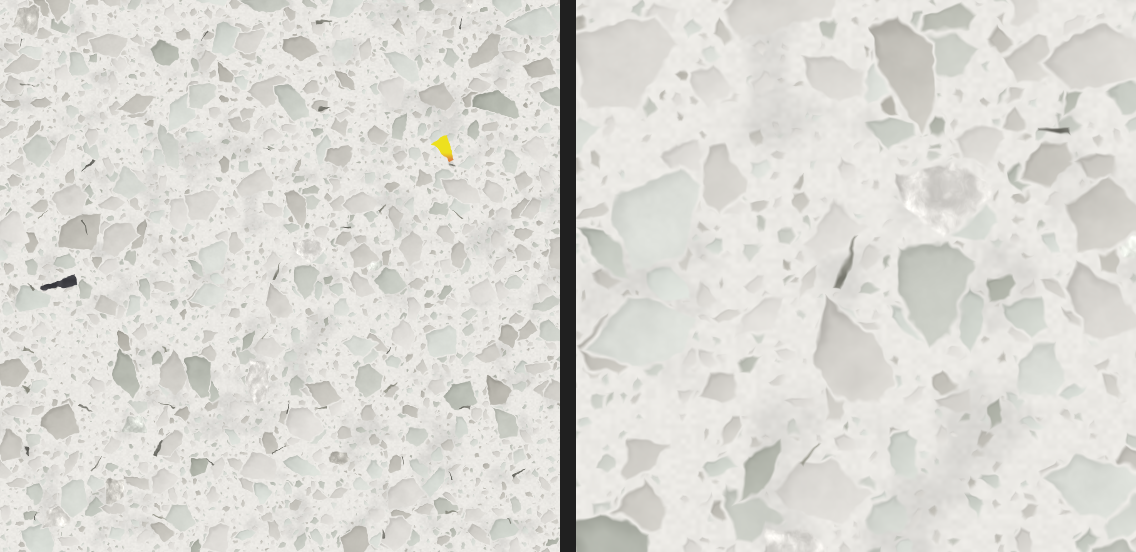
Left: the whole. Right: its middle third, enlarged.
This texture is drawn by a WebGL 2 fragment shader. Its source:

```glsl
#version 300 es
precision highp float;

uniform vec2 u_resolution;
out vec4 fragColor;

const float TAU = 6.2831853;

float hash(vec2 p) {
    return fract(sin(dot(p, vec2(127.1, 311.7))) * 43758.5453);
}

vec2 hash2(vec2 p) {
    return vec2(hash(p), hash(p + 17.3));
}

float noise(vec2 p) {
    vec2 i = floor(p), f = fract(p);
    f = f * f * (3.0 - 2.0 * f);
    vec2 e = vec2(0.0, 1.0);
    return mix(mix(hash(i), hash(i + e.yx), f.x),
               mix(hash(i + e.xy), hash(i + e.yy), f.x), f.y);
}

float fbm(vec2 p) {
    float sum = 0.0, amp = 0.5;
    for (int i = 0; i < 4; i++) {
        sum += amp * noise(p);
        p = p * 2.03 + 11.7;
        amp *= 0.5;
    }
    return sum / 0.9375;
}

vec2 rotate(vec2 p, float a) {
    float c = cos(a), s = sin(a);
    return vec2(c * p.x + s * p.y, c * p.y - s * p.x);
}

// Irregular convex fragment bounded by six random half planes
float fragmentShape(vec2 q, float radius, vec2 seed) {
    float d = -radius;
    for (int i = 0; i < 6; i++) {
        vec2 h = hash2(seed + float(i) * 3.71);
        float a = (float(i) + 0.8 * h.x) * TAU / 6.0;
        d = max(d, dot(q, vec2(cos(a), sin(a))) - radius * mix(0.5, 1.0, h.y));
    }
    return d;
}

float cover(float d, float softness) {
    return 1.0 - smoothstep(-softness, softness, d);
}

// Translucent stone: random tone, cloudy body, one shadowed rim
vec3 chipColor(vec2 p, vec2 q, float d, float radius, vec2 seed) {
    float tone = pow(hash(seed + 5.1), 1.9);
    vec3 c = mix(vec3(0.872, 0.862, 0.845), vec3(0.70, 0.69, 0.655), tone);
    c = mix(c, c * vec3(0.965, 1.0, 0.99), step(0.6, hash(seed + 8.3)));
    float side = dot(q / radius, normalize(vec2(-0.6, 0.8)));
    float rim = smoothstep(-0.3 * radius, 0.0, d);
    c -= 0.035 * side + 0.075 * rim * smoothstep(-0.1, 0.7, side);
    c += 0.07 * (fbm(p * 55.0 + seed) - 0.5);
    float glassy = step(0.93, hash(seed + 2.9)) * step(0.018, radius);
    return c + glassy * 0.5 * (pow(fbm(p * vec2(130.0, 90.0)), 2.0) - 0.22);
}

// Scattered fragments, each set in a thin margin of binder
vec3 chipLayer(vec3 col, vec3 binder, vec2 p, float cell, vec2 radii, float density, float seed) {
    vec2 base = floor(p / cell);
    for (int j = -1; j <= 1; j++)
    for (int i = -1; i <= 1; i++) {
        vec2 id = base + vec2(i, j);
        vec2 key = id + seed;
        if (hash(key + 31.7) > density) continue;
        vec2 centre = (id + 0.5 + 0.7 * (hash2(key) - 0.5)) * cell;
        float radius = mix(radii.x, radii.y, hash(key + 4.4));
        float stretch = mix(0.8, 1.45, hash(key + 6.2));
        vec2 q = rotate(p - centre, TAU * hash(key + 9.6));
        float d = fragmentShape(q * vec2(1.0 / stretch, stretch), radius, key);
        vec3 stone = chipColor(p, p - centre, d, radius, key);
        float opacity = mix(0.65, 1.0, hash(key + 12.8));
        col = mix(col, binder, cover(d - 0.0025, 0.0015));
        col = mix(col, stone, opacity * cover(d, 0.0013));
    }
    return col;
}

float wedge(vec2 q, float halfLength, float thickness) {
    float taper = thickness * mix(0.25, 1.0, clamp(0.5 + 0.5 * q.x / halfLength, 0.0, 1.0));
    return max(abs(q.x) - halfLength, abs(q.y) - taper);
}

// Sparse dark splinters
vec3 splinterLayer(vec3 col, vec2 p, float cell, float density) {
    vec2 id = floor(p / cell);
    if (hash(id + 71.3) > density) return col;
    vec2 q = p - (id + 0.5 + 0.5 * (hash2(id + 53.0) - 0.5)) * cell;
    q = rotate(q, TAU * hash(id + 61.0));
    float size = mix(0.006, 0.016, hash(id + 83.0));
    float d = wedge(q, size, mix(0.0012, 0.0045, pow(hash(id + 91.0), 2.0)));
    vec3 dark = mix(vec3(0.33, 0.33, 0.31), vec3(0.60, 0.60, 0.55), hash(id + 97.0));
    return mix(col, dark + 0.15 * (noise(p * 160.0) - 0.5), 0.9 * cover(d, 0.0011));
}

void main() {
    vec2 p = gl_FragCoord.xy / u_resolution.y;

    // Pale binder with fine grit and faint smudges
    vec3 binder = vec3(0.922, 0.915, 0.898) + 0.035 * (noise(p * 330.0) - 0.5);
    binder -= 0.07 * smoothstep(0.52, 0.82, fbm(p * 22.0)) * vec3(1.0, 0.98, 0.95);

    // Roughened outlines, then fragments from dust to large
    vec2 w = p + 0.004 * (vec2(noise(p * 95.0), noise(p * 95.0 + 40.0)) - 0.5);
    w += 0.0022 * (vec2(noise(p * 230.0), noise(p * 230.0 + 70.0)) - 0.5);
    vec3 col = chipLayer(binder, binder, w, 0.012, vec2(0.0018, 0.0035), 0.5, 3.0);
    col = chipLayer(col, binder, w, 0.023, vec2(0.0045, 0.0085), 0.75, 19.0);
    col = chipLayer(col, binder, w, 0.046, vec2(0.011, 0.020), 0.75, 37.0);
    col = chipLayer(col, binder, w, 0.086, vec2(0.024, 0.038), 0.62, 58.0);
    col = splinterLayer(col, w, 0.11, 0.5);

    // Black shard and yellow fleck
    float shard = wedge(rotate(w - vec2(0.106, 0.485), 0.24), 0.033, 0.010);
    col = mix(col, vec3(0.20, 0.20, 0.22) + 0.1 * noise(p * 120.0), cover(shard, 0.0012));
    float fleck = wedge(rotate(w - vec2(0.807, 0.729), 2.1), 0.022, 0.016);
    vec3 yellow = mix(vec3(0.93, 0.88, 0.12), vec3(0.86, 0.50, 0.25), smoothstep(0.725, 0.708, p.y));
    col = mix(col, yellow, cover(fleck, 0.0012));

    fragColor = vec4(clamp(col, 0.0, 1.0), 1.0);
}
```
